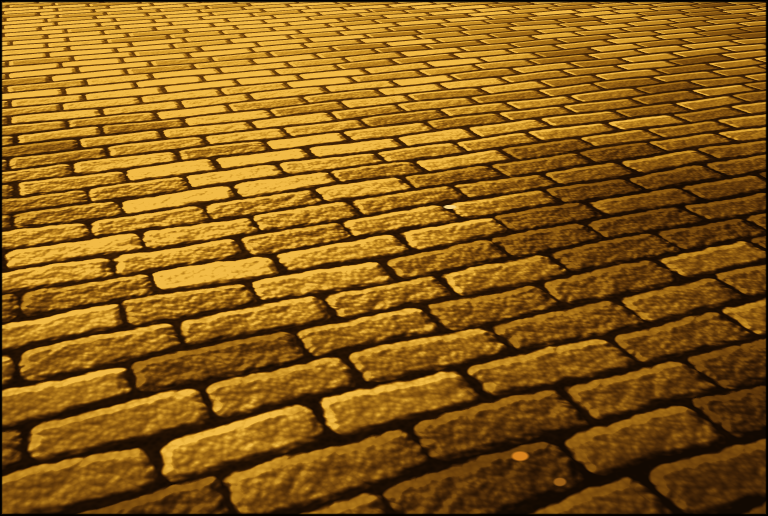
Give the GLSL for this texture, as a Shadertoy shader.

```glsl
// Cobbled street under a golden lamp, seen at a low angle.
// The view is projected onto the ground, split into a running bond of worn
// stones, roughened by cellular noise and lit by a grazing light from far away.

float hash(vec2 p) {
    p = fract(p * vec2(0.1031, 0.1137));
    p += dot(p, p.yx + 33.33);
    return fract((p.x + p.y) * p.x * 17.3);
}

// Distance to the nearest scattered point
float cellular(vec2 p) {
    vec2 cell = floor(p), f = p - cell;
    float nearest = 2.0;
    for (int j = -1; j <= 1; j++)
    for (int i = -1; i <= 1; i++) {
        vec2 o = vec2(i, j), c = cell + o;
        vec2 seed = vec2(hash(c), hash(c + 71.7));
        nearest = min(nearest, length(o + seed - f));
    }
    return nearest;
}

// One unit of x is a stone length, one unit of y is a row
vec2 groundFromScreen(vec2 p) {
    return vec2(3.0 * p.x, 2.88 * (5.23 - p.x)) / (1.281 - p.y) - vec2(0.0, 0.6);
}

// Returns height, edge distance, stone identity and grain
vec4 paving(vec2 g, float detail) {
    vec2 q = g * vec2(2.2, 1.0);
    float coarse = cellular(q * 2.1 + 0.3 * sin(q.yx * 5.0));
    float medium = cellular(q * 5.3 + 0.2 * sin(q.yx * 13.0));
    float grain = cellular(q * vec2(12.0, 10.0));

    // Slightly wavering rows, every second one shifted along
    g.y += 0.05 * sin(g.x * 1.7 + g.y * 0.6) + 0.03 * sin(g.x * 4.1 - g.y * 2.3);
    float row = floor(g.y);
    g.x -= 0.10 + 0.67 * mod(row, 2.0) + 0.12 * (hash(vec2(row, 3.0)) - 0.5);
    g.x += 0.05 * sin(g.x * 2.0 + row * 5.0);
    vec2 cell = floor(g);
    float id = hash(cell + 19.0);

    // Rounded block with a chipped outline
    vec2 f = (g - cell - 0.5) * vec2(2.2, 1.0);
    f.y += 0.05 * (hash(cell + 43.0) - 0.5) * f.x;
    vec2 e = abs(f) - vec2(1.05, 0.45) + 0.03 * id + 0.17;
    float edge = length(max(e, 0.0)) + min(max(e.x, e.y), 0.0) - 0.17;
    edge += detail * (0.08 * (coarse - 0.5) + 0.05 * (medium - 0.5));

    // Dark stones are the rough ones
    float rough = mix(1.5, 0.55, id);
    float height = 0.8 * smoothstep(0.04, -0.13, edge);
    height -= rough * detail * (0.36 * coarse + 0.17 * medium + 0.09 * grain);
    return vec4(height, edge, id, mix(medium, grain, 0.5));
}

float pool(vec2 p, vec2 centre, vec2 size) {
    vec2 a = (p - centre) / size;
    return exp(-dot(a, a));
}

// Lamp glow: strong at the upper left, fading to the lower right
float lampLight(vec2 p) {
    float light = 0.42 - 0.07 * smoothstep(0.6, 1.4, p.x);
    light += 0.42 * pool(p, vec2(0.35, 0.95), vec2(0.90, 0.36));
    light += 0.30 * pool(p, vec2(0.30, 0.52), vec2(0.55, 0.22));
    light += 0.17 * pool(p, vec2(0.43, 0.14), vec2(0.17, 0.09));
    light += 0.12 * pool(p, vec2(1.05, 0.36), vec2(0.35, 0.15));
    light += 0.13 * smoothstep(0.55, 0.95, p.y);
    // Dim patches
    light -= 0.20 * pool(p, vec2(0.10, 0.72), vec2(0.30, 0.045));
    light -= 0.10 * pool(p, vec2(1.35, 0.62), vec2(0.25, 0.06));
    light -= 0.10 * pool(p, vec2(1.40, 0.00), vec2(0.45, 0.20));
    return light + 0.03 * sin(p.x * 7.0 + p.y * 13.0) * sin(p.y * 19.0 - p.x * 4.0);
}

float streetTone(vec2 p) {
    float detail = smoothstep(0.25, 0.75, 1.281 - p.y);
    vec2 g = groundFromScreen(p);
    vec4 s = paving(g, detail);

    // Faces turned to the lamp brighten, near sides fall into shadow
    float slope = s.x - paving(g + vec2(-0.012, 0.07), detail).x;
    float light = lampLight(p);
    float top = light * (0.78 + 0.52 * s.z) * exp(clamp(2.6 * slope, -1.5, 0.35));
    top *= 1.0 + 0.35 * detail * (0.42 - s.w);
    float mortar = light * mix(0.50, 0.24, detail) * (0.6 + 0.8 * s.w);
    return mix(mortar, top, smoothstep(0.035, -0.03, s.y));
}

// Dark umber through amber to pale gold
vec3 goldRamp(float t) {
    t = clamp(t, 0.07, 0.95);
    return vec3(t, t * (0.46 + 0.33 * t), 0.1 * t + 0.23 * pow(t, 5.0));
}

float pebble(vec2 p, vec2 centre, vec2 size) {
    return smoothstep(1.25, 0.75, length((p - centre) / size));
}

void mainImage(out vec4 fragColor, in vec2 fragCoord) {
    vec2 p = fragCoord / iResolution.y;

    // Four staggered samples keep the distant rows smooth
    vec3 color = vec3(0.0);
    for (int k = 0; k < 4; k++) {
        float n = float(k);
        vec2 jitter = vec2(fract(0.375 + 0.5 * n + 0.25 * floor(n / 2.0)), (n + 0.5) / 4.0) - 0.5;
        color += 0.25 * goldRamp(streetTone(p + jitter / iResolution.y));
    }

    // Loose pebbles
    color = mix(color, vec3(0.86, 0.52, 0.12), pebble(p, vec2(1.008, 0.116), vec2(0.016, 0.009)));
    color = mix(color, vec3(0.62, 0.38, 0.09), pebble(p, vec2(1.085, 0.066), vec2(0.012, 0.008)));
    color = mix(color, vec3(0.97, 0.84, 0.52), pebble(p, vec2(0.872, 0.599), vec2(0.012, 0.004)));

    // Thin black frame
    vec2 inset = min(p, iResolution.xy / iResolution.y - p);
    color *= smoothstep(0.002, 0.006, min(inset.x, inset.y));
    fragColor = vec4(color, 1.0);
}
```
